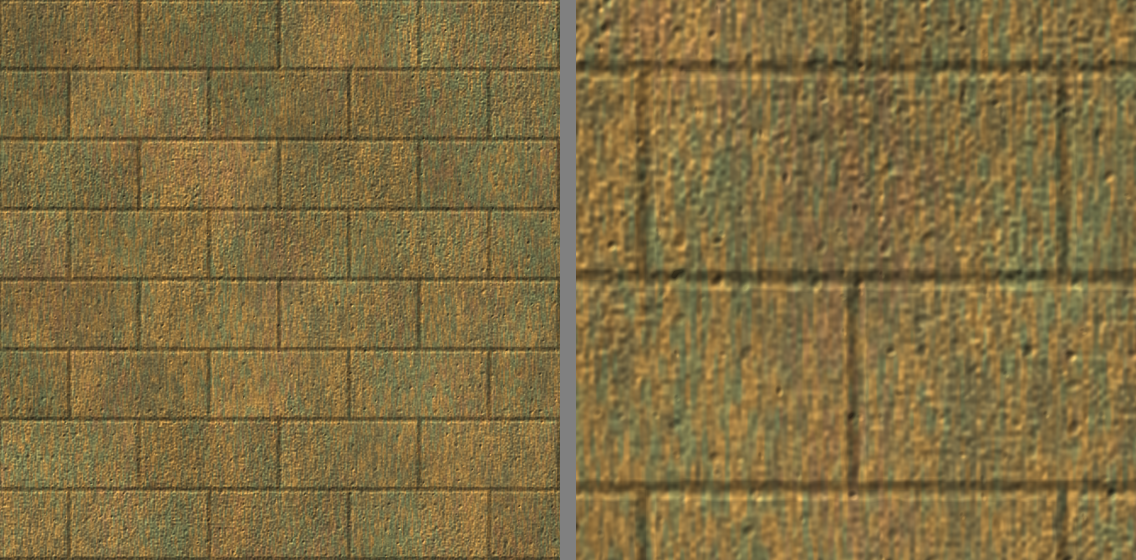
Left: the whole. Right: its middle third, enlarged.
Reproduce this texture procedurally as a WebGL 2 fragment shader.

```glsl
#version 300 es
precision highp float;

uniform vec2 u_resolution;
out vec4 fragColor;

float hash(vec2 cell) {
  uvec2 q = uvec2(ivec2(cell)) * uvec2(1597334673u, 3812015801u);
  uint n = (q.x ^ q.y) * 1597334673u;
  n = (n ^ (n >> 15)) * 2246822519u;
  n ^= n >> 13;
  return float(n >> 8) / 16777216.0;
}

float noise(vec2 p) {
  vec2 i = floor(p), f = fract(p);
  f = f * f * (3.0 - 2.0 * f);
  return mix(mix(hash(i), hash(i + vec2(1, 0)), f.x),
             mix(hash(i + vec2(0, 1)), hash(i + vec2(1, 1)), f.x), f.y);
}

float fbm(vec2 p) {
  float sum = 0.0, amp = 0.5;
  for (int i = 0; i < 4; i++) {
    sum += amp * noise(p);
    p = p * 2.03 + 17.3;
    amp *= 0.5;
  }
  return sum / 0.9375;
}

// Running bond, 4 by 8: even rows shift by half a block
vec2 bondCoord(vec2 p) {
  vec2 g = p * vec2(4, 8);
  g.x += 0.5 * (1.0 - mod(floor(g.y), 2.0));
  return g;
}

// Distance from the nearest joint, with slightly rounded corners
float jointDistance(vec2 p) {
  vec2 edge = (0.5 - abs(fract(bondCoord(p)) - 0.5)) / vec2(4, 8);
  vec2 corner = max(0.006 - edge, 0.0);
  return max(min(min(edge.x, edge.y), 0.006 - length(corner)), 0.0);
}

// Scattered oval pits, at most one per cell
float pits(vec2 p, float count, float chance) {
  vec2 g = p * count, id = floor(g);
  vec2 center = 0.33 + 0.34 * vec2(hash(id + 31.0), hash(id + 73.0));
  vec2 d = fract(g) - center;
  float tilt = 0.3 + 1.2 * hash(id + 11.0);
  d = mat2(cos(tilt), -sin(tilt), sin(tilt), cos(tilt)) * d;
  float radius = mix(0.16, 0.33, hash(id + 57.0));
  float bowl = 1.0 - smoothstep(0.1, 1.0, length(d * vec2(1.0, 1.5)) / radius);
  return bowl * step(hash(id + 5.0), chance);
}

float height(vec2 p) {
  vec2 ragged = p + 0.0016 * (vec2(noise(p * 130.0), noise(p * 130.0 + 40.0)) - 0.5);
  float h = smoothstep(0.0, 0.0085, jointDistance(ragged));
  h -= 0.55 * pits(p, 47.0, 0.3) + 0.25 * pits(p + 0.37, 83.0, 0.14);
  float rough = mix(0.25, 0.6, smoothstep(0.35, 0.7, fbm(p * 9.0 + 5.0)));
  h += rough * noise(p * 290.0) + 0.25 * noise(p * vec2(310, 110));
  return h + 0.18 * fbm(p * 70.0);
}

void main() {
  vec2 p = gl_FragCoord.xy / u_resolution;
  vec2 block = floor(bondCoord(p));
  float tone = hash(block + 3.0);

  // Mineral stains, drawn out vertically into fine fibres
  vec2 shift = 0.12 * vec2(hash(block + 19.0), hash(block + 41.0));
  float patches = fbm((p + shift) * vec2(17, 5));
  float streaks = fbm(p * vec2(95, 14) + 9.0);
  float fibres = noise(p * vec2(330, 65));
  float ochre = 0.38 * patches + 0.27 * streaks + 0.35 * fibres;
  float moss = 0.5 * fbm(p * vec2(13, 6) + 60.0)
             + 0.5 * noise(p * vec2(300, 60) + 80.0);

  vec3 color = mix(vec3(0.42, 0.38, 0.25), vec3(0.62, 0.475, 0.25),
                   smoothstep(0.3, 0.72, ochre));
  color = mix(color, vec3(0.39, 0.45, 0.31), 0.62 * smoothstep(0.43, 0.73, moss));
  float rust = noise(p * vec2(270, 55) + 130.0) * fbm(p * vec2(10, 7) + 33.0);
  color = mix(color, vec3(0.53, 0.37, 0.26), 0.4 * smoothstep(0.3, 0.55, rust));

  // Block tone, mottling and fine grain
  color *= mix(0.93, 1.07, tone);
  color *= 0.9 + 0.2 * fbm(p * 12.0 + 21.0);
  color *= 0.86 + 0.28 * noise(p * 330.0 + 7.0);

  // Relief lit from the upper left
  vec2 toLight = 0.0013 * vec2(-0.55, 0.83);
  float slope = height(p - toLight) - height(p + toLight);
  float light = clamp(1.0 + 0.7 * slope, 0.45, 1.5);
  float joint = 1.0 - smoothstep(0.0, 0.007, jointDistance(p));
  float hollow = pits(p, 47.0, 0.3);
  color *= light * (1.0 - 0.25 * joint) * (1.0 - 0.15 * hollow);
  color += vec3(0.1, 0.08, 0.03) * max(slope, 0.0);

  fragColor = vec4(clamp(color, 0.0, 1.0), 1.0);
}
```
